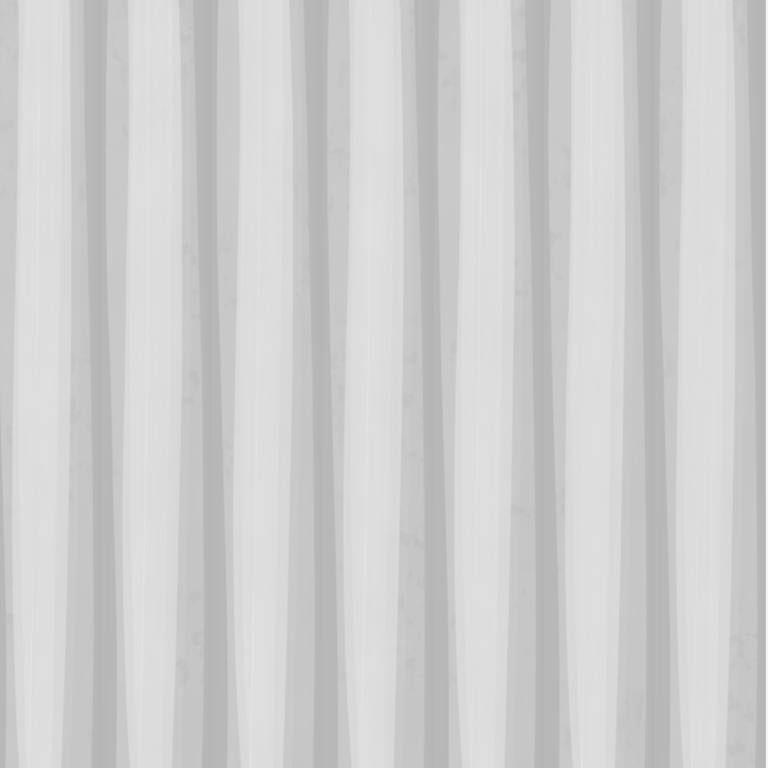
This texture is drawn by a WebGL 2 fragment shader. Its source:

```glsl
#version 300 es
precision highp float;

uniform vec2 u_resolution;
out vec4 outColor;

const float PERIOD = 0.1440;        // width of one fold
const float MARGIN = 0.9972;        // start of the pale right border
const float EDGE_SOFTNESS = 0.012;  // in fold widths
const vec3 GAP_COLOR = vec3(0.708);
const vec3 SIDE_COLOR = vec3(0.787);
const vec3 LIGHT_COLOR = vec3(0.848);
const vec3 CORE_COLOR = vec3(0.866);
const vec3 BORDER_COLOR = vec3(0.96);

// Band edges in fold widths, at four heights from top to bottom
const vec4 SIDE_LEFT   = vec4(-0.02, -0.03, 0.03, 0.055);
const vec4 LIGHT_LEFT  = vec4(0.16, 0.15, 0.11, 0.18);
const vec4 CORE_LEFT   = vec4(0.22, 0.18, 0.18, 0.25);
const vec4 CORE_RIGHT  = vec4(0.56, 0.55, 0.51, 0.47);
const vec4 LIGHT_RIGHT = vec4(0.62, 0.65, 0.62, 0.56);
const vec4 SIDE_RIGHT  = vec4(0.75, 0.80, 0.84, 0.83);

const float STREAK_STRENGTH = 0.010;
const float SCUFF_STRENGTH = 0.022;
const float CLOUD_STRENGTH = 0.014;
const float SEAM_STRENGTH = 0.022;

float hash(vec2 p) {
    vec3 q = fract(vec3(p.xyx) * 0.1031);
    q += dot(q, q.yzx + 33.33);
    return fract((q.x + q.y) * q.z);
}

float noise(vec2 p) {
    vec2 cell = floor(p), f = fract(p);
    f = f * f * (3.0 - 2.0 * f);
    return mix(mix(hash(cell), hash(cell + vec2(1, 0)), f.x),
               mix(hash(cell + vec2(0, 1)), hash(cell + vec2(1, 1)), f.x), f.y);
}

float fbm(vec2 p) {
    float sum = 0.0, weight = 0.5;
    for (int i = 0; i < 4; i++) {
        sum += weight * noise(p);
        p = mat2(1.6, 1.2, -1.2, 1.6) * p + 7.3;
        weight *= 0.5;
    }
    return sum;
}

// Cubic curve through four evenly spaced values
float curve(vec4 v, float t) {
    float s = 3.0 * t, a = s - 1.0, b = s - 2.0, c = s - 3.0;
    return dot(v, vec4(-a * b * c / 6.0, s * b * c / 2.0, -s * a * c / 2.0, s * a * b / 6.0));
}

float band(float x, vec4 left, vec4 right, float down, float soft) {
    float l = curve(left, down), r = curve(right, down);
    return smoothstep(l - soft, l + soft, x) * (1.0 - smoothstep(r - soft, r + soft, x));
}

void main() {
    vec2 uv = gl_FragCoord.xy / u_resolution;
    float down = 1.0 - uv.y;
    float pixel = 1.0 / (u_resolution.x * PERIOD);
    float soft = max(EDGE_SOFTNESS, 0.7 * pixel);

    // Fold coordinates with a slight difference between folds
    float column = floor(uv.x / PERIOD + 0.08);
    float x = uv.x / PERIOD - column;
    float wobble = 0.012 * (noise(vec2(column * 9.7, down * 6.0)) - 0.5);
    float bx = x + wobble;

    // Nested bands from the gap to the core
    float side = band(bx, SIDE_LEFT, SIDE_RIGHT, down, soft);
    float light = band(bx, LIGHT_LEFT, LIGHT_RIGHT, down, soft);
    float core = band(bx, CORE_LEFT, CORE_RIGHT, down, soft);
    vec3 color = GAP_COLOR + 0.012 * (1.0 - smoothstep(0.82, 0.92, x + 0.05 * (0.5 - down)));
    color = mix(color, SIDE_COLOR, side);
    color = mix(color, LIGHT_COLOR, light);
    color = mix(color, CORE_COLOR, core);

    // Translucent overlap along the right side of the fold
    float overlap = smoothstep(-soft, soft, bx - curve(LIGHT_RIGHT, down) - 0.08);
    color -= 0.012 * overlap * side * (1.0 - light);

    // Long tilted streaks and one fine bright seam
    float lean = x + 0.09 * down;
    float streak = noise(vec2(lean * 24.0 + column * 31.0, down * 1.5)) - 0.5;
    color += STREAK_STRENGTH * streak * (0.3 + 0.7 * light);
    float seamX = 0.35 - 0.09 * down * down;
    float seam = 1.0 - smoothstep(0.0, max(0.012, 1.2 * pixel), abs(x - seamX));
    color += SEAM_STRENGTH * seam * light * noise(vec2(column * 5.1, down * 7.0));

    // Cloudy wear, with small scuffs on the sides
    vec2 p = vec2(x + column * 3.7, down / PERIOD);
    color += CLOUD_STRENGTH * (fbm(p * vec2(3.0, 2.0)) - 0.47) * side;
    float scuff = smoothstep(0.52, 0.72, fbm(p * vec2(11.0, 8.0) + 19.0));
    float patches = smoothstep(0.3, 0.7, noise(p * vec2(2.0, 1.2) + 5.0));
    color -= SCUFF_STRENGTH * scuff * patches * side * (1.0 - 0.8 * light);

    // Pale border on the right
    float edge = 0.7 / u_resolution.x;
    color = mix(color, BORDER_COLOR, smoothstep(MARGIN - edge, MARGIN + edge, uv.x));
    outColor = vec4(color, 1.0);
}
```
